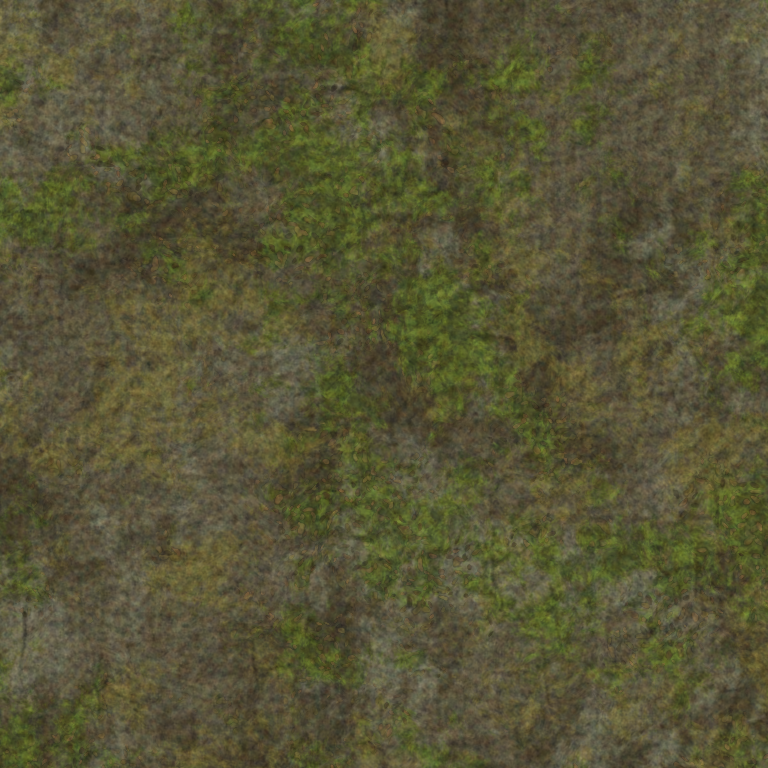
This texture is drawn by a Shadertoy shader. Its source:

```glsl
#define BARK vec3(0.270, 0.245, 0.172)
#define SOIL vec3(0.350, 0.325, 0.243)
#define ASH vec3(0.425, 0.418, 0.335)
#define MOSS vec3(0.262, 0.295, 0.130)
#define GRASS vec3(0.360, 0.425, 0.150)
#define OCHRE vec3(0.445, 0.415, 0.200)
#define LEAF vec3(0.530, 0.390, 0.240)
#define PATCHES 7.0
#define FLAKES 80.0
#define TWIGS 6.0
#define GRAIN 0.40
#define RELIEF 0.62

float hash(vec2 p) {
    return fract(sin(dot(p, vec2(127.1, 311.7))) * 43758.5453);
}

vec2 hash2(vec2 p) {
    return vec2(hash(p), hash(p + 57.3));
}

mat2 rotation(float a) {
    float c = cos(a), s = sin(a);
    return mat2(c, s, -s, c);
}

float noise(vec2 p) {
    vec2 i = floor(p), f = fract(p);
    f = f * f * (3.0 - 2.0 * f);
    return mix(mix(hash(i), hash(i + vec2(1, 0)), f.x),
               mix(hash(i + vec2(0, 1)), hash(i + vec2(1, 1)), f.x), f.y);
}

float fbm(vec2 p, int octaves) {
    float sum = 0.0, amp = 0.5, total = 0.0;
    for (int i = 0; i < octaves; i++) {
        sum += amp * noise(p);
        total += amp;
        amp *= 0.7;
        p = rotation(0.65) * p * 2.03 + 19.7;
    }
    return sum / total;
}

// Small ragged leaf scraps: rgb is colour, a is coverage
vec4 leafScraps(vec2 p) {
    vec4 scraps = vec4(0.0);
    vec2 cell = floor(p);
    float ragged = 0.7 * (noise(p * 3.1) - 0.5);
    for (int y = -1; y <= 1; y++)
    for (int x = -1; x <= 1; x++) {
        vec2 id = cell + vec2(x, y);
        vec2 r = hash2(id);
        vec2 d = rotation(6.283 * hash(id + 8.1)) * (p - id - r);
        float size = mix(0.35, 0.85, r.x * r.y);
        float shape = length(d * vec2(1.0, 1.7)) / size + ragged;
        float cover = 1.0 - smoothstep(0.5, 1.1, shape);
        vec3 tint = mix(BARK * 0.7, LEAF, hash(id + 3.7));
        tint = mix(tint, OCHRE, 0.6 * step(0.65, r.y));
        scraps = mix(scraps, vec4(tint, 1.0), cover);
    }
    return scraps;
}

// Rare straight twigs, lit on one side and shaded on the other
float twigs(vec2 p) {
    float light = 0.0;
    vec2 cell = floor(p);
    for (int y = -1; y <= 1; y++)
    for (int x = -1; x <= 1; x++) {
        vec2 id = cell + vec2(x, y);
        float turn = 1.571 * step(0.65, hash(id + 4.4)) + 0.6 * (hash(id + 6.2) - 0.5);
        vec2 d = rotation(turn) * (p - id - hash2(id + 2.5));
        d.x += 0.035 * (noise(d * 7.0 + id * 7.0) - 0.5);
        float halfLength = mix(0.15, 0.5, hash(id + 9.3));
        float ends = 1.0 - smoothstep(0.3, 1.0, abs(d.y) / halfLength);
        float s = d.x / 0.016;
        float profile = 0.6 * exp(-s * s) - exp(-(s - 1.7) * (s - 1.7));
        light += profile * ends * step(0.76, hash(id + 1.9));
    }
    return light * (0.3 + noise(p * 14.0));
}

void mainImage(out vec4 fragColor, in vec2 fragCoord) {
    vec2 uv = fragCoord / iResolution.y;
    vec2 p = uv + 0.035 * (vec2(fbm(uv * 9.0, 4), fbm(uv * 9.0 + 41.0, 4)) - 0.5);

    // Bare earth, dry pale patches and faint upright streaks
    float tone = fbm(p * PATCHES, 6);
    float streak = fbm(p * vec2(24.0, 6.0) + 5.0, 4) - 0.5;
    float pale = fbm(p * PATCHES * 1.1 + 73.0, 6) + 0.25 * streak;
    vec3 col = mix(BARK, SOIL, smoothstep(0.32, 0.56, tone + 0.3 * streak));
    col = mix(col, ASH, 0.75 * smoothstep(0.47, 0.66, pale));

    // Ochre growth, moss and brighter grass, broken up by tufts
    float tuft = fbm(p * 34.0 + 17.0, 5);
    float ochre = fbm(p * PATCHES * 1.7 + 131.0, 6) + 0.3 * (tuft - 0.5);
    col = mix(col, OCHRE, 0.6 * smoothstep(0.46, 0.68, ochre));
    float growth = fbm(p * PATCHES + 211.0, 6);
    float cover = smoothstep(0.44, 0.66, growth + 0.45 * (tuft - 0.5));
    float blade = fbm(p * 60.0 + 401.0, 4);
    vec3 green = mix(MOSS, GRASS, smoothstep(0.36, 0.64, blade));
    col = mix(col, green, 0.82 * cover);

    // Leaf litter gathers around the growth
    float litter = smoothstep(0.43, 0.60, fbm(p * PATCHES * 1.2 + 307.0, 5));
    litter *= smoothstep(0.36, 0.50, growth);
    vec4 scraps = leafScraps(p * FLAKES);
    col = mix(col, scraps.rgb, 0.55 * scraps.a * litter);

    // Crinkled relief, twigs and fine grain
    vec2 q = p * 52.0;
    float relief = fbm(q, 4) - fbm(q + vec2(-0.25, 0.35), 4);
    float grain = noise(uv * 210.0) * 0.5 + noise(rotation(0.8) * uv * 390.0) * 0.5 - 0.5;
    col *= 1.0 + RELIEF * relief + GRAIN * grain + 0.2 * twigs(uv * TWIGS);
    vec2 fleck = vec2(noise(uv * 150.0 + 31.0), noise(uv * 150.0 + 83.0)) - 0.5;
    col += 0.04 * vec3(fleck.x, fleck.y, -fleck.x);

    fragColor = vec4(clamp(col, 0.0, 1.0), 1.0);
}
```
